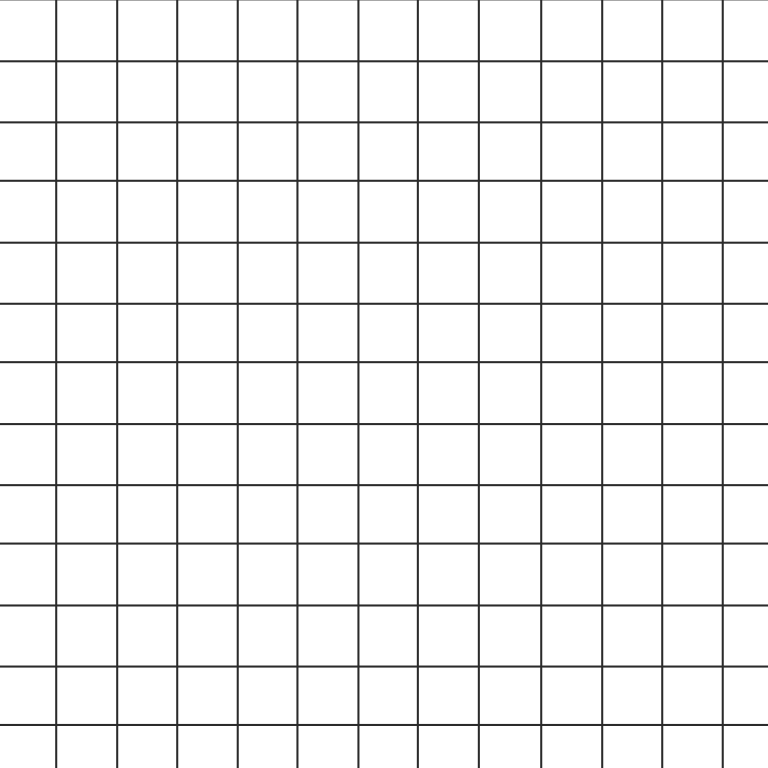
A Shadertoy shader for this pattern:

```glsl
// Thin charcoal grid on white paper, about 12.7 cells across and down.
// Each pixel finds its nearest column and row line; a small repeating drift
// makes the spacing uneven, and exact box coverage smooths the edges.

const vec3  PAPER      = vec3(1.0);
const vec3  INK        = vec3(0.165);
const float LINE_WIDTH = 0.00268;               // fraction of canvas height
const vec2  CELL       = vec2(0.07894, 0.07873); // mean column and row pitch
const vec2  ORIGIN     = vec2(0.0732, -0.0008);  // first lines, from top left

// Line displacement in cells; the sequences repeat every 8 columns and 3 rows.
const float COLUMN_DRIFT[8] = float[8](
    0.0, 0.006, -0.004, -0.006, -0.021, -0.015, -0.035, -0.029);
const float ROW_DRIFT[3] = float[3](0.0, 0.024, 0.034);

// Wraps a possibly negative line number into 0 .. count - 1.
int wrapIndex(float line, int count) {
    return int(mod(line + 0.5, float(count)));
}

// Share of a pixel, centred at offset from a line, that the line covers.
float lineCoverage(float offset, float pixel) {
    float halfWidth = 0.5 * LINE_WIDTH;
    float upper = min(offset + 0.5 * pixel, halfWidth);
    float lower = max(offset - 0.5 * pixel, -halfWidth);
    return clamp((upper - lower) / pixel, 0.0, 1.0);
}

void mainImage(out vec4 fragColor, in vec2 fragCoord) {
    float pixel = 1.0 / iResolution.y;
    vec2 pos = vec2(fragCoord.x, iResolution.y - fragCoord.y) * pixel;

    // Nearest line on each axis and its drift
    vec2 grid = (pos - ORIGIN) / CELL;
    vec2 line = floor(grid + 0.5);
    vec2 drift = vec2(COLUMN_DRIFT[wrapIndex(line.x, 8)],
                      ROW_DRIFT[wrapIndex(line.y, 3)]);
    vec2 offset = (grid - line - drift) * CELL;

    // Union of both line sets
    float column = lineCoverage(offset.x, pixel);
    float row = lineCoverage(offset.y, pixel);
    float ink = 1.0 - (1.0 - column) * (1.0 - row);

    fragColor = vec4(mix(PAPER, INK, ink), 1.0);
}
```
